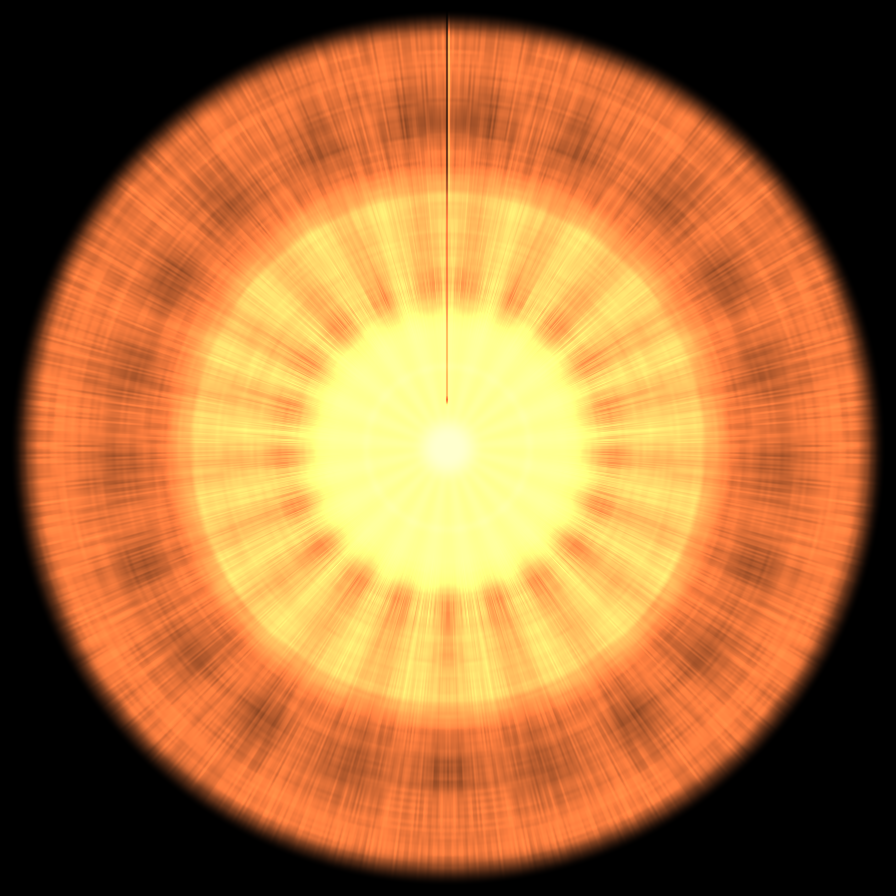
A Shadertoy shader for this background:

```glsl
// A glowing disc of concentric bands, crossed by soft spokes and fine fibres.
// One brightness value is built in polar coordinates, then multiplied by an
// orange tint; clipping of the channels gives the gold, yellow and cream.

#define TINT vec3(1.0, 0.5, 0.25)
#define SPOKES 20.8
#define DISC_RADIUS 0.489
#define RIM_FADE 0.038
#define CORE_RADIUS 0.285
#define NOTCH_RADIUS 0.182
#define SHADOW_RADIUS 0.365
#define HALO_RADIUS 0.091
#define FIBRE_STRENGTH 0.30
#define GROOVE_STRENGTH 0.20
#define SEAM_WIDTH 0.0011

float hash(vec2 cell) {
    vec3 q = fract(vec3(cell.xyx) * 0.1031);
    q += dot(q, q.yzx + 33.33);
    return fract((q.x + q.y) * q.z);
}

float valueNoise(vec2 p) {
    vec2 cell = floor(p), f = fract(p);
    f = f * f * (3.0 - 2.0 * f);
    float low = mix(hash(cell), hash(cell + vec2(1, 0)), f.x);
    float high = mix(hash(cell + vec2(0, 1)), hash(cell + vec2(1, 1)), f.x);
    return mix(low, high, f.y);
}

float bump(float x, float center, float width) {
    float d = (x - center) / width;
    return exp(-d * d);
}

// Brightness of the bands, from the white centre to the orange ring
float bandProfile(float r) {
    float b = mix(2.48, 1.78, smoothstep(0.125, 0.18, r));
    b += 0.75 * (1.0 - smoothstep(0.012, 0.042, r));
    b += 0.15 * bump(r, HALO_RADIUS, 0.005);
    b -= 0.28 * smoothstep(CORE_RADIUS - 0.004, CORE_RADIUS + 0.005, r);
    b -= 0.50 * smoothstep(CORE_RADIUS, CORE_RADIUS + 0.04, r);
    b -= 0.10 * bump(r, SHADOW_RADIUS, 0.035);
    return b;
}

// Darkening between the spokes, strongest in the two notched rings
float spokeShade(float r, float angle) {
    float gap = 0.5 + 0.5 * cos(SPOKES * angle);
    float amount = 0.20 * smoothstep(0.02, 0.06, r);
    amount += 0.12 * bump(r, 0.235, 0.035);
    amount += 0.32 * bump(r, NOTCH_RADIUS, 0.022);
    amount *= 1.0 - 0.8 * smoothstep(0.28, 0.32, r);
    amount += 0.18 * bump(r, SHADOW_RADIUS, 0.032);
    return amount * gap;
}

// Thin radial fibres woven with thin circular grooves
float weave(float r, float angle) {
    float fine = valueNoise(vec2(angle * 170.0, r * 22.0));
    float broad = valueNoise(vec2(angle * 62.0 + 9.0, r * 15.0));
    float fibres = 0.6 * fine + 0.4 * broad - 0.5;
    float thinGroove = valueNoise(vec2(angle * 9.0, r * 260.0));
    float wideGroove = valueNoise(vec2(angle * 2.5 + 31.0, r * 85.0));
    float grooves = 0.45 * thinGroove + 0.55 * wideGroove - 0.5;
    float visible = 0.15 + 0.85 * smoothstep(0.11, 0.18, r);
    float notch = 1.0 + 0.8 * bump(r, NOTCH_RADIUS, 0.022);
    return visible * (FIBRE_STRENGTH * notch * fibres
        + GROOVE_STRENGTH * grooves) * smoothstep(0.02, 0.10, r);
}

// Narrow dark slit up the top radius, with a light thread beside it
float seam(vec2 p, float r, float brightness) {
    float along = smoothstep(0.045, 0.055, p.y);
    float depth = mix(0.5, 0.8, smoothstep(0.24, 0.33, r));
    depth = max(depth, 0.85 * bump(p.y, 0.052, 0.009));
    float slit = bump(p.x, -SEAM_WIDTH, SEAM_WIDTH);
    float thread = bump(p.x, SEAM_WIDTH, SEAM_WIDTH);
    float lit = 0.5 * thread * smoothstep(0.25, 0.33, r);
    return brightness * (1.0 - along * depth * slit) + along * lit;
}

void mainImage(out vec4 fragColor, in vec2 fragCoord) {
    vec2 p = (fragCoord - 0.5 * iResolution.xy)
        / min(iResolution.x, iResolution.y);
    float r = length(p);
    // Angle from straight down, mirrored about the vertical axis
    float angle = atan(abs(p.x), -p.y + 1e-6);

    float brightness = bandProfile(r) - spokeShade(r, angle);
    brightness += weave(r, angle);
    brightness = seam(p, r, brightness);

    // Soft rim into black
    brightness *= 1.0 - smoothstep(DISC_RADIUS - RIM_FADE, DISC_RADIUS, r);
    fragColor = vec4(clamp(TINT * brightness, 0.0, 1.0), 1.0);
}
```
